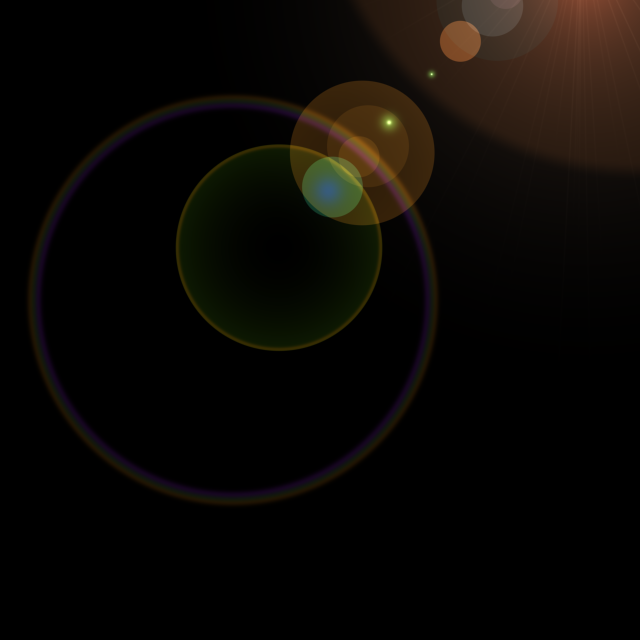
Give the GLSL for this background, as a Shadertoy shader.

```glsl
// A lens flare on black: a warm light above the top edge with fine rays,
// a wide brown halo, a rainbow ring and a chain of translucent ghost discs.
// Every part is a distance-based light, added to the total.

float hash(float n) {
    n = fract(n * 0.1031);
    n *= n + 33.33;
    return fract(n * (n + n));
}

// Soft-edged filled circle
float disc(vec2 p, vec2 center, float radius, float soft) {
    return 1.0 - smoothstep(-soft, soft, length(p - center) - radius);
}

// Bell curve of half width w
float bell(float x, float w) {
    return exp(-x * x / (w * w));
}

// Thin straight beams fanning down from the source, densest near vertical
float rays(vec2 p, vec2 source) {
    vec2 q = p - source;
    float sum = 0.0;
    for (int i = 0; i < 23; i++) {
        float k = float(i);
        float t = k / 11.0 - 1.0 + 0.06 * (hash(k + 3.0) - 0.5);
        float angle = 1.2 * t * abs(t) - 0.02;
        vec2 along = vec2(sin(angle), -cos(angle));
        float across = dot(q, vec2(-along.y, along.x));
        float reach = 0.35 + 0.4 * hash(k + 41.0);
        float fade = max(0.0, 1.0 - dot(q, along) / reach);
        sum += bell(across, 0.0013) * fade * (0.3 + 0.7 * hash(k + 17.0));
    }
    return sum;
}

// Spectral ring, violet inside and orange outside
vec3 rainbowRing(vec2 p) {
    float r = length(p - vec2(0.364, 0.531));
    vec3 color = vec3(0.11, 0.06, 0.005) * bell(r - 0.317, 0.0050)
               + vec3(0.03, 0.07, 0.03) * bell(r - 0.311, 0.0050)
               + vec3(0.08, 0.015, 0.12) * bell(r - 0.304, 0.0055);
    return color * (1.0 + 0.6 * bell(length(p - vec2(0.58, 0.76)), 0.13));
}

// Hollow green disc with an amber rim
vec3 greenGhost(vec2 p, float soft) {
    vec2 center = vec2(0.436, 0.613);
    float r = length(p - center);
    vec3 body = vec3(0.055, 0.105, 0.008) * pow(r / 0.1615, 2.0);
    vec3 rim = vec3(0.16, 0.07, 0.0) * bell(r - 0.159, 0.0035);
    return (body + rim) * disc(p, center, 0.1615, soft);
}

// Small bright spark with a green bloom
vec3 glint(vec2 p, vec2 center, float size) {
    float d = length(p - center) / size;
    return vec3(0.22, 0.42, 0.16) * bell(d, 1.0)
         + vec3(0.55, 0.6, 0.5) * bell(d, 0.27);
}

void mainImage(out vec4 fragColor, in vec2 fragCoord) {
    vec2 p = fragCoord / iResolution.xy;
    float soft = max(0.0012, 0.75 / iResolution.y);

    // Light source: broad grey glow, red core, rays
    float d = length(p - vec2(0.915, 1.04));
    vec3 color = vec3(0.145, 0.13, 0.105) * pow(max(0.0, 1.0 - d / 0.62), 1.6);
    color += vec3(0.40, 0.15, 0.10) * exp(-d / 0.10);
    color += vec3(0.05, 0.042, 0.035) * rays(p, vec2(0.909, 1.117));

    // Wide brown halo
    color += vec3(0.09, 0.05, 0.022) * disc(p, vec2(1.0, 1.24), 0.508, 0.016);

    // Ring and green ghost
    color += rainbowRing(p);
    color += greenGhost(p, soft);

    // Amber ghosts
    float rim = length(p - vec2(0.566, 0.761)) / 0.113;
    color += vec3(0.19, 0.115, 0.025) * (0.85 + 0.2 * rim * rim)
           * disc(p, vec2(0.566, 0.761), 0.113, soft);
    color += vec3(0.085, 0.055, 0.015) * disc(p, vec2(0.575, 0.7715), 0.064, soft);
    color += vec3(0.10, 0.065, 0.015) * disc(p, vec2(0.561, 0.755), 0.032, soft);
    color += vec3(0.30, 0.165, 0.07) * disc(p, vec2(0.7194, 0.9355), 0.032, soft);

    // Teal ghost with a blue heart
    color += vec3(0.05, 0.19, 0.13) * disc(p, vec2(0.5195, 0.7077), 0.0475, soft);
    color += vec3(-0.05, 0.0, 0.32) * bell(length(p - vec2(0.513, 0.702)), 0.022);

    // Blue-grey ghosts at the top edge
    color += vec3(0.0, 0.032, 0.038) * disc(p, vec2(0.777, 1.0), 0.095, soft);
    color += vec3(0.07, 0.09, 0.10) * disc(p, vec2(0.7695, 0.991), 0.048, soft);
    color += vec3(0.06, 0.04, 0.05) * disc(p, vec2(0.79, 1.013), 0.027, soft);

    // Sparks
    color += glint(p, vec2(0.608, 0.8086), 0.0125);
    color += glint(p, vec2(0.6745, 0.884), 0.0055);

    fragColor = vec4(clamp(color, 0.0, 1.0), 1.0);
}
```
